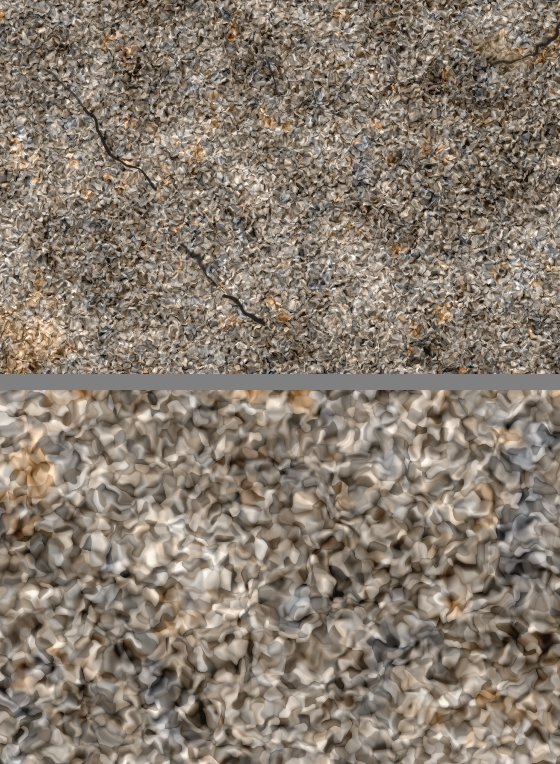
Top, the full canvas; bottom, a detail of the centre.
Give the GLSL for this texture, as a WebGL 1 fragment shader.

```glsl
precision highp float;
uniform vec2 u_resolution;

const vec3 STONE = vec3(0.545, 0.498, 0.446);
const vec3 RUST = vec3(0.13, 0.025, -0.08);
const vec3 SLATE = vec3(-0.075, -0.035, 0.015);
const vec3 WARMTH = vec3(0.035, 0.0, -0.035);
const vec3 CLAY = vec3(0.55, 0.47, 0.36);
const vec3 CRACK_COLOR = vec3(0.13, 0.11, 0.095);
const float CRYSTAL_SCALE = 68.0;
const float GRAIN_SCALE = 140.0;
const float SPECK_SCALE = 205.0;
const float RELIEF_SCALE = 112.0;
const float MOTTLE_SCALE = 21.0;
const float PATCH_SCALE = 3.6;
const float CELL_SHARPNESS = 16.0;
const float JOINT_DEPTH = 0.2;
const float CRACK_WIDTH = 0.0075;
const vec2 LIGHT_STEP = vec2(-0.25, 0.55);

vec3 hash3(vec2 p) {
  vec3 q = fract(vec3(p.xyx) * vec3(0.1031, 0.1030, 0.0973));
  q += dot(q, q.yxz + 33.33);
  return fract((q.xxy + q.yzz) * q.zyx);
}

float noise(vec2 p) {
  vec2 i = floor(p), f = fract(p);
  f = f * f * (3.0 - 2.0 * f);
  float low = mix(hash3(i).x, hash3(i + vec2(1.0, 0.0)).x, f.x);
  float high = mix(hash3(i + vec2(0.0, 1.0)).x, hash3(i + 1.0).x, f.x);
  return mix(low, high, f.y);
}

vec2 noise2(vec2 p) {
  return vec2(noise(p), noise(p + 63.0)) - 0.5;
}

float fbm(vec2 p) {
  float sum = 0.0, weight = 0.53;
  for (int i = 0; i < 4; i++) {
    sum += weight * noise(p);
    p = mat2(1.6, 1.2, -1.2, 1.6) * p + 7.3;
    weight *= 0.5;
  }
  return sum;
}

// Soft-edged cells: x = tone, y = hue, z = depth towards the joints
vec3 grains(vec2 p) {
  vec2 cell = floor(p);
  vec3 sum = vec3(0.0);
  for (int y = -1; y <= 1; y++) {
    for (int x = -1; x <= 1; x++) {
      vec2 id = cell + vec2(float(x), float(y));
      vec2 toPoint = id + hash3(id).xy - p;
      float weight = exp(-CELL_SHARPNESS * dot(toPoint, toPoint));
      sum += weight * vec3(hash3(id + 51.7).xy, 1.0);
    }
  }
  return vec3(sum.xy / sum.z, -log(sum.z) / CELL_SHARPNESS);
}

float crack(vec2 p, vec2 a, vec2 b, float strength) {
  vec2 along = b - a;
  float t = clamp(dot(p - a, along) / dot(along, along), 0.0, 1.0);
  float dist = length(p - a - along * t);
  float width = CRACK_WIDTH * strength * (0.1 + 1.1 * noise(p * 23.0));
  float line = 1.0 - smoothstep(0.3 * width, width + 0.8 / u_resolution.y, dist);
  return strength * (line + 0.15 * exp(-dist * 75.0));
}

float blot(vec2 p, vec2 center, vec2 radius) {
  float edge = length((p - center) / radius) + 1.8 * (fbm(p * 17.0) - 0.5);
  return 1.0 - smoothstep(0.5, 1.15, edge);
}

void main() {
  vec2 p = gl_FragCoord.xy / u_resolution.y;
  vec2 wobble = noise2(p * 41.0);
  vec2 q = p + 0.012 * wobble + 0.007 * noise2(p * 127.0);

  // Mineral grains, mottling and weathered patches
  vec3 crystal = grains(q * CRYSTAL_SCALE);
  vec3 grain = grains(q * GRAIN_SCALE + 17.0);
  float speck = noise(q * SPECK_SCALE);
  float mottle = noise(q * MOTTLE_SCALE + 5.0);
  vec2 slant = vec2(p.x - p.y, 1.35 * (p.x + p.y)) * 0.7;
  float weather = fbm(slant * PATCH_SCALE + 2.0);
  vec2 bump = q * RELIEF_SCALE;
  float relief = noise(bump) - noise(bump + LIGHT_STEP);

  float light = 0.20 * (crystal.x - 0.5) + 0.34 * (grain.x - 0.5);
  light -= 0.20 * (crystal.z - JOINT_DEPTH) + 0.18 * (grain.z - JOINT_DEPTH);
  light += 0.26 * (speck - 0.5) + 0.34 * relief;
  light += 0.17 * (mottle - 0.5) + 0.42 * (weather - 0.5);
  vec3 color = STONE + light + WARMTH * (crystal.y + grain.y - 1.0);

  // Iron stains and blue-grey minerals
  float rust = smoothstep(0.63, 0.92, fbm(q * 21.0 + 31.0) + 0.12 * (crystal.y - 0.5));
  float slate = smoothstep(0.57, 0.82, fbm(q * 25.0 + 83.0) + 0.16 * (grain.y - 0.5));
  rust = max(rust, 0.6 * blot(p, vec2(0.08, 0.08), vec2(0.12, 0.13)));
  color += RUST * rust + SLATE * slate;
  float clay = blot(p, vec2(1.33, 0.86), vec2(0.085, 0.045));
  color = mix(color, CLAY + 0.45 * light, 0.65 * clay);

  // Broken fissures running down across the face
  vec2 c = p + 0.026 * noise2(p * 19.0) + 0.012 * wobble;
  float gap = crack(c, vec2(0.12, 0.82), vec2(0.22, 0.71), 0.6);
  gap = max(gap, crack(c, vec2(0.22, 0.71), vec2(0.29, 0.60), 0.95));
  gap = max(gap, crack(c, vec2(0.29, 0.60), vec2(0.41, 0.50), 0.8));
  gap = max(gap, crack(c, vec2(0.49, 0.34), vec2(0.58, 0.25), 0.7));
  gap = max(gap, crack(c, vec2(0.61, 0.21), vec2(0.70, 0.14), 0.95));
  gap = max(gap, crack(c, vec2(0.72, 0.83), vec2(0.75, 0.74), 0.65));
  gap = max(gap, crack(c, vec2(1.31, 0.83), vec2(1.41, 0.85), 0.7));
  gap = max(gap, crack(c, vec2(1.41, 0.85), vec2(1.51, 0.94), 0.85));
  color = mix(color, CRACK_COLOR, clamp(gap, 0.0, 0.92));

  gl_FragColor = vec4(clamp(color, 0.06, 0.97), 1.0);
}
```
